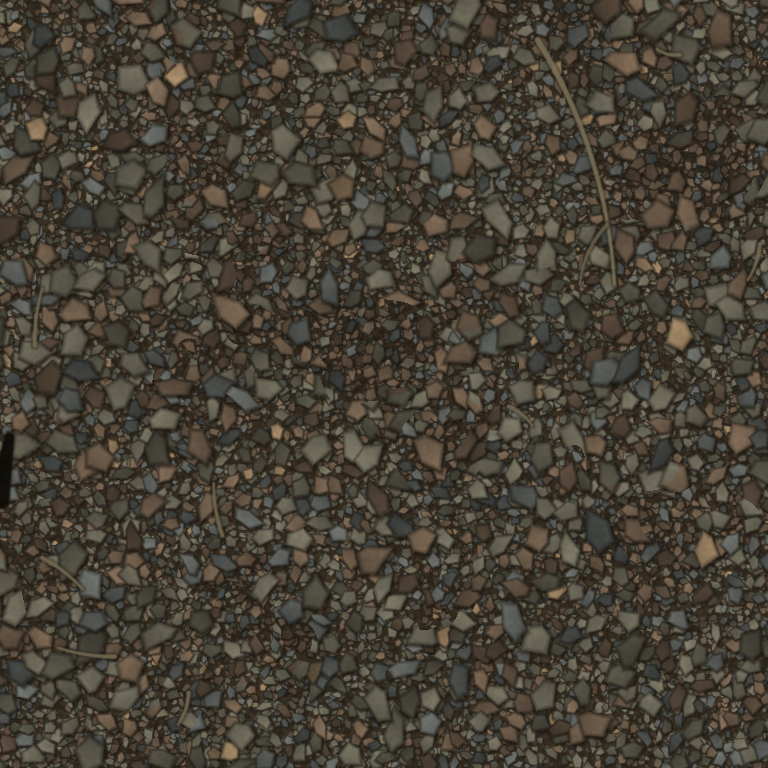
This texture is drawn by a three.js fragment shader. Its source:

```glsl
// Crushed grey-brown gravel over dark soil, with a few dry grass straws.
varying vec2 vUv;

const float TAU = 6.2831853;
const float EDGE = 0.0019; // edge softness in canvas units
const vec3 SOIL = vec3(0.20, 0.165, 0.12);
const vec3 SHADOW = vec3(0.10, 0.08, 0.05);
const vec3 GREY_STONE = vec3(0.355, 0.342, 0.290);
const vec3 BLUE_STONE = vec3(0.320, 0.330, 0.315);
const vec3 BROWN_STONE = vec3(0.365, 0.305, 0.245);
const vec3 TAN_STONE = vec3(0.490, 0.410, 0.310);
const vec3 STRAW = vec3(0.470, 0.430, 0.330);

float hash(vec2 p) {
  vec3 q = fract(p.xyx * 0.1031);
  q += dot(q, q.yzx + 33.33);
  return fract((q.x + q.y) * q.z);
}

vec2 direction(float angle) {
  return vec2(cos(angle), sin(angle));
}

float cornerSlope(vec2 corner, vec2 offset) {
  return dot(direction(TAU * hash(corner)), offset);
}

float gradientNoise(vec2 p) {
  vec2 i = floor(p);
  vec2 f = p - i;
  vec2 u = f * f * f * (f * (f * 6.0 - 15.0) + 10.0);
  vec2 e = vec2(1.0, 0.0);
  float low = mix(cornerSlope(i, f), cornerSlope(i + e.xy, f - e.xy), u.x);
  float high = mix(cornerSlope(i + e.yx, f - e.yx), cornerSlope(i + e.xx, f - e.xx), u.x);
  return mix(low, high, u.y);
}

// Irregular convex polygon with inner radius near one.
float stoneDistance(vec2 p, vec2 seed) {
  float turn = TAU * hash(seed + 3.7);
  float stretch = mix(1.0, 1.35, hash(seed + 8.1));
  vec2 axis = direction(turn);
  p = vec2(dot(p, axis) / stretch, dot(p, vec2(-axis.y, axis.x)) * stretch);
  float d = -2.0;
  for (int i = 0; i < 5; i++) {
    float side = float(i);
    float angle = TAU * (side + 0.55 * hash(seed + vec2(side * 7.3, 11.9))) / 5.0;
    float reach = mix(0.70, 1.05, hash(seed + vec2(19.3, side * 5.7)));
    d = max(d, dot(p, direction(angle)) - reach);
  }
  return d;
}

vec3 stoneColor(vec2 seed, float warmth) {
  float kind = hash(seed + 23.9);
  vec3 color = mix(GREY_STONE, BLUE_STONE, step(0.82, kind));
  color = mix(color, BROWN_STONE, step(kind, 0.26 + 0.45 * warmth));
  color = mix(color, TAN_STONE, step(kind, 0.022));
  return color * mix(0.72, 1.34, hash(seed + 41.3));
}

// Paints one grid of scattered stones over the colour beneath.
vec3 addStones(vec3 color, vec2 uv, float cells, float coverage, float warmth, float layer) {
  vec2 grid = uv * cells;
  vec2 home = floor(grid);
  for (int y = -1; y <= 1; y++) {
    for (int x = -1; x <= 1; x++) {
      vec2 cell = home + vec2(float(x), float(y));
      vec2 seed = cell + 131.7 * (layer + 1.0);
      if (hash(seed) > coverage) continue;
      vec2 jitter = vec2(hash(seed + 5.3), hash(seed + 9.7)) - 0.5;
      float radius = mix(0.32, 0.56, hash(seed + 14.1));
      vec2 local = (grid - cell - 0.5 - 0.75 * jitter) / radius;
      float d = stoneDistance(local, seed);
      float blur = EDGE * cells / radius;

      float shade = stoneDistance(local + vec2(-0.08, 0.10), seed);
      color = mix(color, SHADOW, 0.62 * (1.0 - smoothstep(-0.05, 0.30, shade)));
      float rim = mix(0.70, 1.0, smoothstep(0.0, 0.32, -d));
      float facet = 1.0 + 0.10 * dot(local, direction(TAU * hash(seed + 29.9)));
      vec3 stone = stoneColor(seed, warmth) * rim * facet;
      color = mix(color, stone, 1.0 - smoothstep(-blur, blur, d));
    }
  }
  return color;
}

// Tapered blade from start to tip, bowed sideways by bend.
vec3 addStraw(vec3 color, vec2 uv, vec2 start, vec2 tip, float bend, float width, vec3 tint) {
  vec2 span = tip - start;
  float size = length(span);
  vec2 along = span / size;
  vec2 p = uv - start;
  float t = dot(p, along) / size;
  float inside = clamp(t, 0.0, 1.0);
  float across = dot(p, vec2(-along.y, along.x)) - 4.0 * bend * inside * (1.0 - inside);
  float d = length(vec2((t - inside) * size, across)) - width * (1.0 - 0.45 * inside);
  color = mix(color, SHADOW, 0.4 * (1.0 - smoothstep(0.0, 0.005, d)));
  return mix(color, tint, 0.9 * (1.0 - smoothstep(-EDGE, EDGE, d)));
}

void main() {
  float patches = gradientNoise(vUv * 4.5 + 7.0) + 0.5 * gradientNoise(vUv * 10.0 + 31.0);
  float warmth = smoothstep(-0.05, 0.60, patches);
  float grain = gradientNoise(vUv * 160.0) + 0.6 * gradientNoise(vUv * 75.0);
  vec3 color = SOIL * (1.0 + 0.35 * grain);

  // Fine grit first, then ever larger stones, fewer where soil shows.
  for (int i = 0; i < 4; i++) {
    float layer = float(i);
    float coverage = 0.90 - 0.14 * layer - 0.13 * layer * warmth;
    color = addStones(color, vUv, 100.0 * pow(0.65, layer), coverage, warmth, layer);
  }
  color *= 1.0 + 0.07 * grain - 0.10 * warmth;

  // Short scattered straws, a long forked blade and a dark twig.
  for (int i = 0; i < 8; i++) {
    vec2 seed = vec2(float(i) * 13.7, 57.1);
    vec2 start = vec2(hash(seed), hash(seed + 4.9));
    vec2 span = direction(TAU * hash(seed + 8.3)) * mix(0.03, 0.08, hash(seed + 2.1));
    color = addStraw(color, vUv, start, start + span, 0.003, 0.0028, STRAW * 0.95);
  }
  color = addStraw(color, vUv, vec2(0.70, 0.948), vec2(0.80, 0.63), 0.021, 0.0038, STRAW);
  color = addStraw(color, vUv, vec2(0.79, 0.707), vec2(0.755, 0.63), -0.007, 0.0028, STRAW * 0.85);
  color = addStraw(color, vUv, vec2(0.0, 0.35), vec2(0.012, 0.43), 0.0, 0.012, SHADOW * 0.5);

  gl_FragColor = vec4(color, 1.0);
}
```
